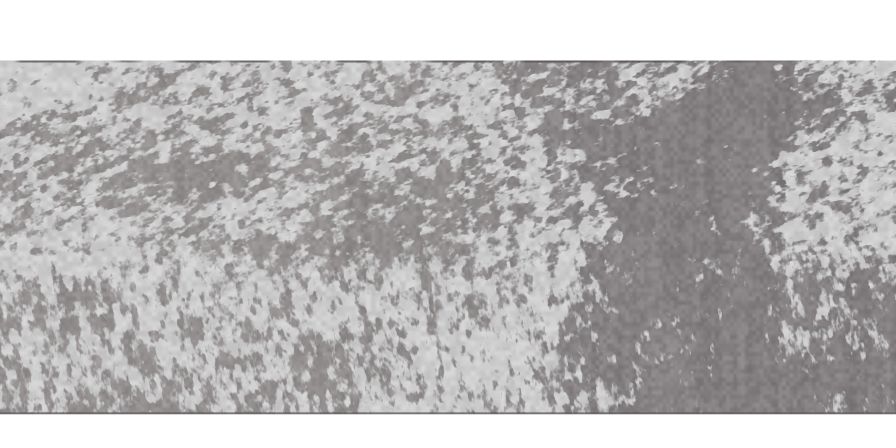
Give the GLSL for this texture, as a Shadertoy shader.

```glsl
// A wide band of worn grey fabric with pale, flaky foil, on a white ground.
// Slanted and upright fractal noise is thresholded into flakes; a slow
// coverage map leaves a bare strip at the right and thins the lower corner.

float hash(vec2 p) {
    return fract(sin(dot(p, vec2(127.1, 311.7))) * 43758.545);
}

float noise(vec2 p) {
    vec2 i = floor(p), f = fract(p);
    f = f * f * (3.0 - 2.0 * f);
    return mix(mix(hash(i), hash(i + vec2(1, 0)), f.x),
               mix(hash(i + vec2(0, 1)), hash(i + vec2(1, 1)), f.x), f.y);
}

float fbm(vec2 p) {
    float sum = 0.0, weight = 0.5;
    for (int i = 0; i < 3; i++) {
        sum += weight * noise(p);
        p = mat2(1.94, 0.33, -0.33, 1.94) * p + 17.3;
        weight *= 0.6;
    }
    return sum / 0.98;
}

// Bias of the flake threshold: positive is dense, negative is bare
float coverage(vec2 p) {
    float wobble = 0.22 * (fbm(p * vec2(9.0, 14.0)) - 0.5);
    float left = 1.31 + 0.25 * smoothstep(0.66, 0.82, p.y) + wobble;
    float right = 1.71 + wobble;
    float bare = smoothstep(left - 0.06, left + 0.08, p.x)
               * (1.0 - smoothstep(right - 0.05, right + 0.07, p.x));
    float lowerRight = smoothstep(1.55, 1.75, p.x) * (1.0 - smoothstep(0.36, 0.5, p.y));
    float lowerLeft = (1.0 - smoothstep(0.6, 0.95, p.x)) * (1.0 - smoothstep(0.25, 0.42, p.y));
    float upperLeft = (1.0 - smoothstep(0.2, 0.5, p.x)) * smoothstep(0.55, 0.78, p.y);
    float patches = 1.3 * (fbm(p * vec2(4.0, 6.5) + 5.0) - 0.5);
    return 0.08 + patches + 0.2 * upperLeft - 0.12 * lowerLeft
         - 0.36 * lowerRight - 0.75 * bare;
}

// Foil amount from slanted flakes above and upright flakes below
float foil(vec2 p) {
    vec2 slant = vec2(p.x + 0.2 * p.y, p.y - 0.35 * p.x);
    float slanted = fbm(slant * vec2(42.0, 66.0));
    float upright = fbm(vec2(p.x + 0.15 * p.y, p.y) * vec2(72.0, 36.0) + 40.0);
    float grain = mix(upright, slanted, 0.2 + 0.6 * smoothstep(0.25, 0.6, p.y));
    return smoothstep(-0.2, 0.32, 2.6 * (grain - 0.5) + coverage(p));
}

void mainImage(out vec4 fragColor, in vec2 fragCoord) {
    vec2 p = fragCoord / iResolution.y;
    p.x *= 2.0 * iResolution.y / iResolution.x;
    float pixel = 1.0 / iResolution.y;
    float bottom = 0.0755, top = 0.865;

    // Bare cloth, darker to the right, with faint upright ribs and speckle
    vec3 cloth = mix(vec3(0.575, 0.56, 0.557), vec3(0.515, 0.5, 0.505),
                     smoothstep(0.6, 1.6, p.x));
    cloth += 0.05 * (noise(p * vec2(55.0, 5.0)) - 0.5);
    cloth += 0.09 * (noise(p * vec2(120.0, 105.0)) - 0.5);

    // Foil flakes with a slight sheen
    vec3 silver = vec3(0.80, 0.80, 0.805) + 0.1 * (noise(p * 90.0 + 9.0) - 0.5);
    vec3 color = mix(cloth, silver, foil(p));

    // Thin, broken dark rims along the cut edges
    float topRim = smoothstep(top - 0.007, top - 0.002, p.y)
                 * smoothstep(0.3, 0.6, noise(vec2(p.x * 14.0, 3.0)));
    float bottomRim = 1.0 - smoothstep(bottom + 0.002, bottom + 0.006, p.y);
    color = mix(color, vec3(0.34, 0.32, 0.33), 0.8 * max(topRim, bottomRim));

    // White ground outside the band
    float band = smoothstep(bottom - pixel, bottom + pixel, p.y)
               * (1.0 - smoothstep(top - pixel, top + pixel, p.y));
    fragColor = vec4(mix(vec3(1.0), color, band), 1.0);
}
```
